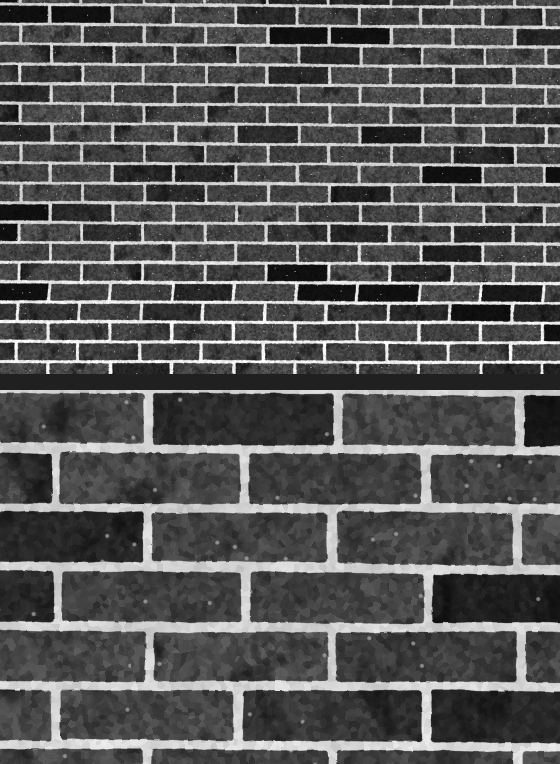
Top, the full canvas; bottom, a detail of the centre.
Reproduce this texture procedurally as a WebGL 1 fragment shader.

```glsl
precision highp float;
// Charcoal brick wall in running bond with pale mortar, about 9 bricks by 19 courses.
// Rounded boxes on a staggered, slightly tilted grid give the bricks; cellular noise
// and layered sines add grain, soot, pale specks and ragged edges.

uniform vec2 u_resolution;

// All lengths are in canvas heights.
const vec2 PITCH = vec2(0.1652, 0.05307);
const float JOINT = 0.0082;
const float CORNER = 0.0025;
const vec3 BRICK_PLAIN = vec3(0.275);
const vec3 BRICK_DUSKY = vec3(0.165);
const vec3 BRICK_BURNT = vec3(0.065);
const vec3 SOOT = vec3(0.04);
const vec3 SPECK = vec3(0.72);
const vec3 MORTAR_GREY = vec3(0.82);
const vec3 MORTAR_WHITE = vec3(0.95);

float hash(vec2 p) {
  vec3 q = fract(vec3(p.xyx) * 0.1031);
  q += dot(q, q.yzx + 33.33);
  return fract((q.x + q.y) * q.z);
}

// Distance to the nearest scattered point, and that point's random value.
vec2 cellular(vec2 p) {
  vec2 cell = floor(p);
  vec2 nearest = vec2(9.0, 0.0);
  for (int j = -1; j <= 1; j++) {
    for (int i = -1; i <= 1; i++) {
      vec2 c = cell + vec2(float(i), float(j));
      vec2 site = c + vec2(hash(c + 17.0), hash(c + 53.0));
      float d = distance(p, site);
      if (d < nearest.x) nearest = vec2(d, hash(c + 91.0));
    }
  }
  return nearest;
}

// Layered, rotated sines, roughly -1 to 1.
float waves(vec2 p) {
  float sum = 0.0;
  float amplitude = 0.5;
  for (int i = 0; i < 4; i++) {
    sum += amplitude * sin(p.x + 1.7 * sin(p.y));
    p = mat2(1.4, 1.1, -1.1, 1.4) * p + 2.3;
    amplitude *= 0.6;
  }
  return sum;
}

float roundedBox(vec2 p, vec2 halfSize, float radius) {
  vec2 q = abs(p) - halfSize + radius;
  return length(max(q, 0.0)) + min(max(q.x, q.y), 0.0) - radius;
}

// Grid position in bricks: x along the course, y counted down from the top.
vec2 bondGrid(vec2 p) {
  float down = 1.0 - p.y;
  float sag = p.x * mix(0.0065, 0.002, down) + 0.0006 * sin(p.x * 7.0 + down * 40.0);
  float row = (down - 0.0108 - sag) / PITCH.y;
  float course = floor(row);
  float shift = 0.1367 - 0.5 * PITCH.x * mod(course, 2.0);
  shift += 0.006 * (hash(vec2(course + 40.0, 7.0)) - 0.5);
  shift -= 0.009 * smoothstep(0.72, 0.86, down);
  float drift = 0.0015 * sin(p.x * 19.0 + course * 2.4);
  return vec2((p.x - shift + drift) / PITCH.x, row);
}

vec3 brickColor(vec2 p, vec2 local, vec2 id, float grain) {
  float kind = hash(id + 11.0);
  vec3 color = BRICK_PLAIN * mix(0.88, 1.12, hash(id + 23.0));
  color = mix(color, BRICK_DUSKY, smoothstep(0.6, 0.75, kind));
  color = mix(color, BRICK_BURNT, smoothstep(0.89, 0.92, kind));

  // Soot: broad blotches, vertical streaks, and darker ends on some bricks
  float sooty = hash(id + 37.0);
  float blotch = smoothstep(0.1, 0.9, waves(p * vec2(55.0, 40.0) + sooty * 30.0));
  float streak = cellular(p * vec2(190.0, 38.0)).y;
  float end = smoothstep(0.15, 0.5, local.x * sign(sooty - 0.5) - local.y * 0.3);
  float soot = blotch * (0.15 + 0.4 * sooty) + 0.25 * streak * kind * kind;
  soot += 0.6 * end * smoothstep(0.72, 0.95, hash(id + 71.0));
  color = mix(color, SOOT, clamp(soot, 0.0, 0.85));

  // Fine grain, then sparse pale specks
  float pores = cellular(p * 85.0).y - 0.5;
  color *= 1.0 + 0.42 * grain + 0.22 * pores;
  vec2 fleck = cellular(p * 65.0);
  float speck = step(0.93, fleck.y) * (1.0 - smoothstep(0.06, 0.17, fleck.x));
  return mix(color, SPECK, 0.65 * speck);
}

vec3 mortarColor(vec2 p, float grain) {
  vec3 color = mix(MORTAR_WHITE, MORTAR_GREY, smoothstep(0.08, 0.5, p.y));
  return color * (1.0 + 0.1 * grain + 0.05 * waves(p * 45.0));
}

void main() {
  vec2 p = gl_FragCoord.xy / u_resolution.y;
  float pixel = 1.0 / u_resolution.y;
  vec2 grid = bondGrid(p);
  vec2 id = floor(grid) + 60.0;
  vec2 local = fract(grid) - 0.5;
  float grain = cellular(p * 180.0).y - 0.5;

  // Brick outline with small differences in size, angle and edge
  vec2 halfSize = 0.5 * (PITCH - JOINT);
  halfSize += 0.0014 * (vec2(hash(id + 3.0), hash(id + 5.0)) - 0.5);
  vec2 offset = local * PITCH;
  offset.y += offset.x * 0.018 * (hash(id + 9.0) - 0.5);
  float edge = roundedBox(offset, halfSize, CORNER);
  edge += 0.0005 * waves(p * 110.0) + 0.0009 * grain;

  float mortar = smoothstep(-0.8 * pixel, 0.8 * pixel, edge);
  vec3 color = mix(brickColor(p, local, id, grain), mortarColor(p, grain), mortar);
  gl_FragColor = vec4(clamp(color, 0.0, 1.0), 1.0);
}
```
